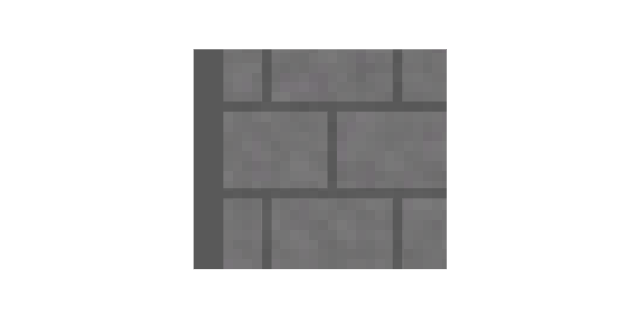
Reproduce this texture procedurally as a WebGL 2 fragment shader.

```glsl
#version 300 es
precision highp float;

uniform vec2 u_resolution;
out vec4 outColor;

float hash(vec2 p) {
    vec3 q = fract(p.xyx * vec3(0.1031, 0.1030, 0.0973));
    q += dot(q, q.yzx + 33.33);
    return fract((q.x + q.y) * q.z);
}

// Gradient noise whose lattice wraps after the given period
float cornerSlope(vec2 cell, vec2 offset, vec2 period) {
    float angle = 6.2832 * hash(mod(cell, period) + 7.0);
    return dot(vec2(cos(angle), sin(angle)), offset);
}

float gradientNoise(vec2 p, vec2 period) {
    vec2 i = floor(p), f = p - i;
    vec2 w = f * f * f * (f * (f * 6.0 - 15.0) + 10.0);
    vec2 e = vec2(1.0, 0.0);
    float low = mix(cornerSlope(i, f, period), cornerSlope(i + e.xy, f - e.xy, period), w.x);
    float high = mix(cornerSlope(i + e.yx, f - e.yx, period), cornerSlope(i + e.xx, f - e.xx, period), w.x);
    return mix(low, high, w.y);
}

// Soft coverage of the inside of a signed distance
float cover(float d, float pixel) {
    return clamp(0.5 - d / pixel, 0.0, 1.0);
}

float boxDistance(vec2 p, vec2 lowCorner, vec2 highCorner) {
    vec2 d = max(lowCorner - p, p - highCorner);
    return max(d.x, d.y);
}

// Distance to the nearest of evenly spaced lines
float lineDistance(float x, float spacing) {
    return abs(fract(x / spacing + 0.5) - 0.5) * spacing;
}

void main() {
    // Canvas is two units wide and one unit high
    vec2 p = gl_FragCoord.xy / u_resolution * vec2(2.0, 1.0);
    float pixel = 1.0 / u_resolution.y;

    // Coarse square mottling, with a few faintly violet patches
    vec2 texel = floor((p - vec2(0.698, 0.159)) / vec2(0.0297, 0.0307));
    float cloud = gradientNoise(texel * vec2(0.31, 0.37) + 0.17, vec2(32.0));
    float grain = hash(texel + 61.0) - 0.5;
    float violet = smoothstep(0.12, 0.45, gradientNoise(texel * vec2(0.43, 0.23) + 9.3, vec2(32.0)));
    vec3 brick = vec3(0.452, 0.450, 0.451) + 0.045 * cloud + 0.018 * grain;
    brick += violet * vec3(0.004, -0.010, 0.007);
    vec3 mortar = vec3(0.355) + 0.025 * cloud + 0.016 * grain;

    // Running bond: every other course shifts by half a brick
    float course = floor((p.y - 0.396) / 0.271);
    float shift = 0.204 * mod(course, 2.0);
    float bed = lineDistance(p.y - 0.396, 0.271) - 0.0158;
    float joint = lineDistance(p.x - 1.038 - shift, 0.408) - 0.0148;
    vec3 wall = mix(brick, mortar, cover(min(bed, joint), pixel));

    // Plain dark strip down the left side
    wall = mix(wall, vec3(0.35), cover(p.x - 0.698, pixel));

    // Wall panel on a white ground
    float panel = cover(boxDistance(p, vec2(0.605, 0.159), vec2(1.396, 0.846)), pixel);
    outColor = vec4(mix(vec3(1.0), wall, panel), 1.0);
}
```
